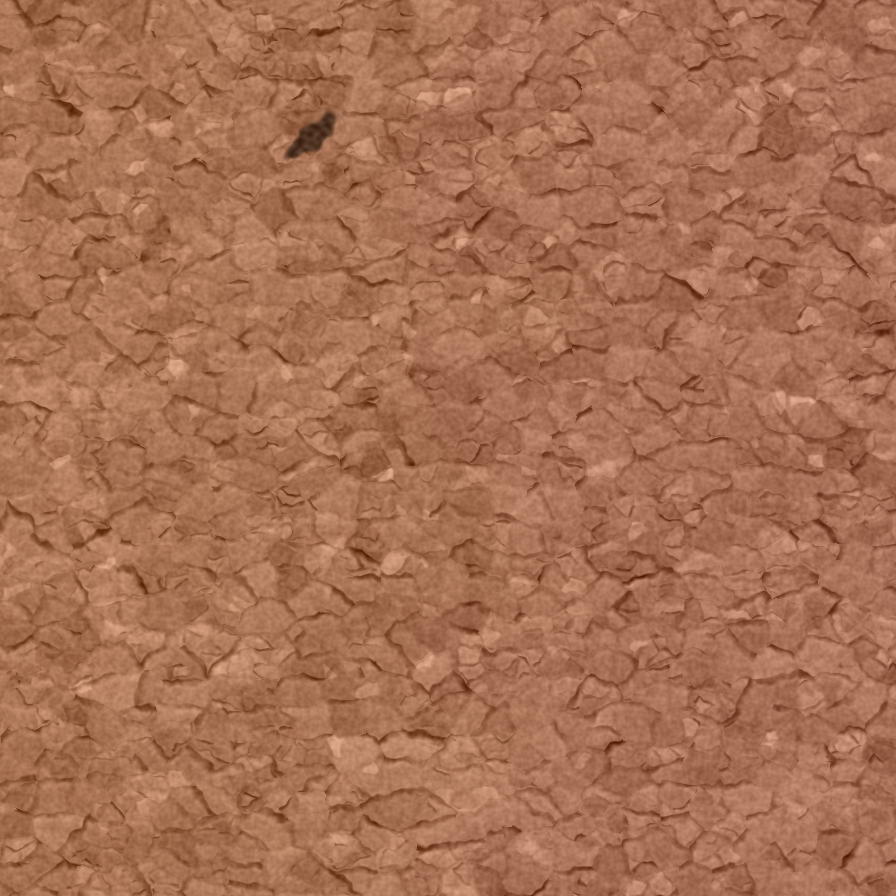
Give the GLSL for this texture, as a Shadertoy shader.

```glsl
const vec3 BASE_COLOR = vec3(0.664, 0.449, 0.338);
const vec3 TONE_AXIS = vec3(1.0, 1.0, 0.98);
const vec3 WARM_SHIFT = vec3(0.003, 0.007, -0.005);
const vec3 CHIP_COLOR = vec3(0.27, 0.17, 0.11);
const vec2 COARSE_CELLS = vec2(26.0, 33.0);
const vec2 FINE_CELLS = vec2(47.0, 58.0);
const float SPLIT_SHARE = 0.55;     // share of grains broken into small ones
const float GRAIN_CONTRAST = 0.075;
const float CRACK_DEPTH = 0.32;
const float RIM_LIGHT = 0.04;
const float PALE_SHARE = 0.03;
const float PALE_LIFT = 0.11;
const float WARP = 0.0068;
const vec2 CHIP_CENTER = vec2(0.345, 0.845);
const vec2 CHIP_AXIS = vec2(0.76, 0.65);
const vec2 CHIP_SIZE = vec2(0.044, 0.0155);

vec2 hash2(vec2 p) {
    vec3 q = fract(p.xyx * vec3(0.1031, 0.1030, 0.0973));
    q += dot(q, q.yzx + 33.33);
    return fract((q.xx + q.yz) * q.zy);
}

float gradientDot(vec2 cell, vec2 offset) {
    float angle = 6.2832 * hash2(cell + 71.0).x;
    return dot(vec2(cos(angle), sin(angle)), offset);
}

float gradientNoise(vec2 p) {
    vec2 i = floor(p), f = fract(p);
    vec2 u = f * f * f * (f * (f * 6.0 - 15.0) + 10.0);
    vec2 e = vec2(0.0, 1.0);
    return mix(mix(gradientDot(i, f), gradientDot(i + e.yx, f - e.yx), u.x),
               mix(gradientDot(i + e.xy, f - e.xy), gradientDot(i + 1.0, f - 1.0), u.x), u.y);
}

float grainTone(vec2 id) {
    vec2 h = hash2(id + 19.0);
    return GRAIN_CONTRAST * (h.x + h.y - 1.0);
}

struct Grain {
    vec2 id;
    float edge;   // distance to the nearest border
    float tone;   // own brightness, blended at the border
    float crack;  // shadow under overlapping neighbours
    float rim;    // light on the upward side
};

Grain grainAt(vec2 p, float softness) {
    vec2 cell = floor(p), nearest = vec2(0.0), toNearest = vec2(0.0);
    float best = 9.0;
    for (int y = -1; y <= 1; y++)
    for (int x = -1; x <= 1; x++) {
        vec2 id = cell + vec2(x, y);
        vec2 d = id + hash2(id) - p;
        if (dot(d, d) < best) { best = dot(d, d); nearest = id; toNearest = d; }
    }
    Grain g = Grain(nearest, 9.0, 0.0, 0.0, 0.0);
    vec2 neighbour = nearest;
    for (int y = -2; y <= 2; y++)
    for (int x = -2; x <= 2; x++) {
        if (x == 0 && y == 0) continue;
        vec2 id = nearest + vec2(x, y);
        vec2 d = id + hash2(id) - p;
        vec2 normal = normalize(d - toNearest);
        float edge = dot(0.5 * (d + toNearest), normal);
        if (edge < g.edge) { g.edge = edge; neighbour = id; }

        // Shadows fall mostly along level borders, onto the lower grain
        float strength = hash2(nearest + id + 5.0).x;
        strength *= strength * smoothstep(0.05, 0.9, abs(normal.y) + 0.3 * abs(normal.x));
        float width = mix(0.09, 0.24, smoothstep(-0.3, 0.3, normal.y));
        g.crack = max(g.crack, strength * (1.0 - smoothstep(0.0, width, edge)));
        float band = smoothstep(0.05, 0.18, edge) * (1.0 - smoothstep(0.18, 0.45, edge));
        g.rim = max(g.rim, band * max(normal.y, 0.0));
    }
    float seam = 0.5 - 0.5 * smoothstep(0.0, softness, g.edge);
    g.tone = mix(grainTone(nearest), grainTone(neighbour), seam);
    return g;
}

void mainImage(out vec4 fragColor, in vec2 fragCoord) {
    vec2 uv = fragCoord / iResolution.xy;

    // Ragged grain outlines
    vec2 warped = uv + WARP * vec2(gradientNoise(uv * 45.0), gradientNoise(uv * 45.0 + 50.0));
    warped += 0.45 * WARP * vec2(gradientNoise(uv * 105.0 + 9.0), gradientNoise(uv * 105.0 + 30.0));

    // Large grains, some broken into small ones
    Grain coarse = grainAt(warped * COARSE_CELLS + 3.0, 0.09);
    Grain fine = grainAt(warped * FINE_CELLS + 140.0, 0.15);
    float split = step(hash2(coarse.id + 43.0).y, SPLIT_SHARE);
    split *= smoothstep(0.0, 0.12, coarse.edge);
    float pale = step(hash2(fine.id + 87.0).x, PALE_SHARE) * smoothstep(0.04, 0.2, fine.edge);

    float tone = coarse.tone + split * fine.tone + PALE_LIFT * pale;
    tone += RIM_LIGHT * (coarse.rim + 0.6 * split * fine.rim);
    float crack = max(coarse.crack, 0.8 * split * fine.crack);
    float patchy = smoothstep(-0.4, 0.45, gradientNoise(uv * 33.0 + 15.0));
    tone -= CRACK_DEPTH * crack * mix(0.35, 1.0, patchy);

    // Mottling and fine surface texture
    tone += 0.015 * gradientNoise(uv * 5.0) + 0.05 * gradientNoise(uv * vec2(60.0, 76.0));
    tone += 0.065 * gradientNoise(uv * 125.0) + 0.06 * gradientNoise(uv * 215.0);
    vec3 color = BASE_COLOR + TONE_AXIS * tone;
    color += WARM_SHIFT * (1.0 - 2.0 * uv.x + 0.5 * gradientNoise(uv * 7.0 + 4.0));

    // One dark bark chip with a tapering tail
    vec2 d = uv - CHIP_CENTER;
    vec2 q = vec2(dot(d, CHIP_AXIS), dot(d, vec2(-CHIP_AXIS.y, CHIP_AXIS.x))) / CHIP_SIZE;
    q.y /= mix(0.35, 1.0, smoothstep(-1.0, 0.2, q.x));
    float chip = 1.0 - smoothstep(0.65, 1.1, length(q) + 0.4 * gradientNoise(uv * 75.0));
    vec3 chipColor = CHIP_COLOR + 0.16 * gradientNoise(uv * 130.0);
    color = mix(color, chipColor, 0.9 * chip);

    fragColor = vec4(clamp(color, 0.0, 1.0), 1.0);
}
```
